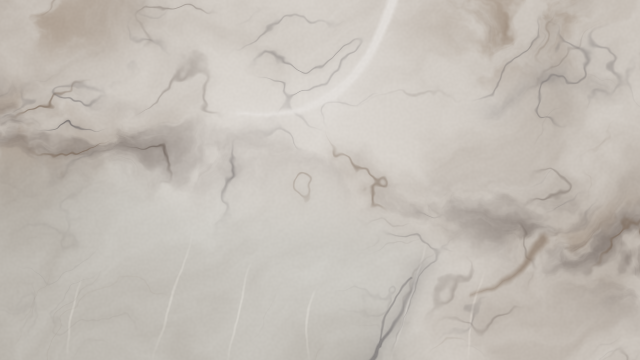
This texture is drawn by a WebGL 1 fragment shader. Its source:

```glsl
precision highp float;
// Polished marble: pale clouded stone, smoky brown-grey veins and a bright ribbon.
uniform vec2 u_resolution;

float gradientNoise(vec2 p) {
  vec2 cell = floor(p), f = fract(p);
  vec2 s = f * f * f * (f * (f * 6.0 - 15.0) + 10.0);
  vec4 corner;
  for (int i = 0; i < 4; i++) {
    vec2 o = vec2(mod(float(i), 2.0), floor(float(i) / 2.0));
    float angle = 6.2832 * fract(sin(dot(cell + o, vec2(127.1, 311.7))) * 43758.55);
    float slope = dot(vec2(cos(angle), sin(angle)), f - o);
    if (i == 0) corner.x = slope;
    else if (i == 1) corner.y = slope;
    else if (i == 2) corner.z = slope;
    else corner.w = slope;
  }
  return mix(mix(corner.x, corner.y, s.x), mix(corner.z, corner.w, s.x), s.y);
}

float fbm(vec2 p) {
  float sum = 0.0, amp = 0.6;
  for (int i = 0; i < 5; i++) {
    sum += amp * gradientNoise(p);
    p = mat2(1.6, 1.2, -1.2, 1.6) * p + 3.7;
    amp *= 0.5;
  }
  return sum;
}

// Distance to a bowed stroke from a to b (x) and position along it (y)
vec2 stroke(vec2 p, vec2 a, vec2 b, float bow) {
  vec2 d = b - a;
  float h = clamp(dot(p - a, d) / dot(d, d), 0.0, 1.0);
  vec2 side = normalize(vec2(-d.y, d.x));
  return vec2(length(p - a - d * h - side * bow * 4.0 * h * (1.0 - h)), h);
}

float spot(vec2 p, vec2 centre, vec2 radius) {
  vec2 d = (p - centre) / radius;
  return exp(-dot(d, d));
}

void main() {
  vec2 p = gl_FragCoord.xy / u_resolution.y;
  vec2 warp = vec2(fbm(p * 2.5), fbm(p * 2.5 + 17.0));
  vec2 w = p + 0.16 * warp;
  // Grain axis rises to the right
  vec2 q = vec2(dot(p, vec2(0.88, 0.48)) * 0.5, dot(p, vec2(-0.48, 0.88)));

  // Main smoky band, wide and strong at both sides
  float side = abs(p.x - 0.9);
  float below = 0.62 - 0.2 * p.x + 0.07 * sin(1.77 * p.x) - w.y;
  float band = exp(-pow(below / (0.05 + 0.09 * side), 2.0)) * (0.25 + 0.75 * smoothstep(0.1, 0.75, side));
  float cool = smoothstep(0.0, 0.2, below) * (1.0 - smoothstep(0.95, 1.3, w.x));

  // Clouded base
  float cloud = fbm(q * 3.2 + warp * 0.9 + 5.0) * (1.0 - 0.5 * cool);
  float light = 0.48 + 0.85 * cloud + 0.4 * spot(p, vec2(0.85, 0.58), vec2(0.58)) - 0.12 * cool;
  light += 0.1 * fbm(q * vec2(8.0, 22.0) + warp * 3.0);
  vec3 color = mix(vec3(0.69, 0.65, 0.61), vec3(0.85, 0.83, 0.805), smoothstep(-0.1, 1.1, light));
  color += cool * vec3(-0.012, 0.002, 0.006);

  // Brown mineral patches
  float patches = spot(w, vec2(1.42, 0.98), vec2(0.2, 0.13))
    + 0.8 * spot(w, vec2(0.17, 0.97), vec2(0.2, 0.08))
    + 0.8 * spot(w, vec2(0.02, 0.62), vec2(0.16, 0.13))
    + spot(w, vec2(1.68, 0.31), vec2(0.2, 0.08));
  float mottled = smoothstep(-0.12, 0.2, fbm(p * 6.0 + warp * 1.5));
  color = mix(color, vec3(0.6, 0.525, 0.455), 0.65 * min(patches, 1.0) * mottled);

  // Smoke inside the band
  float smoke = smoothstep(-0.2, 0.35, fbm(vec2(p.x * 3.5, p.y * 6.5) + warp * 2.5 + 9.0));
  color = mix(color, vec3(0.47, 0.43, 0.41), 0.72 * band * smoke);

  // Fine broken filaments, denser near the band
  for (int i = 0; i < 3; i++) {
    float k = float(i), freq = 3.5 + 2.0 * k;
    float ridge = abs(gradientNoise(q * freq + warp * (1.2 + 0.5 * k) + 11.0 * k));
    float line = 1.0 - smoothstep(0.0, 0.008 * freq, ridge);
    float halo = exp(-ridge * 14.0);
    float broken = smoothstep(0.05, 0.4, gradientNoise(p * 3.1 + 23.0 * k + 4.0));
    float strength = broken * (1.0 - 0.8 * cool) * (0.28 + 0.5 * band);
    vec3 ink = mix(vec3(0.5, 0.43, 0.37), vec3(0.42, 0.4, 0.4), k * 0.5);
    color = mix(color, ink, strength * (line + 0.35 * halo));
  }

  // Larger dark veins with a soft shadow
  vec2 v = p + 0.1 * warp;
  vec2 root = stroke(v, vec2(0.99, -0.02), vec2(1.15, 0.24), -0.015);
  vec2 twin = stroke(v, vec2(1.04, 0.03), vec2(1.12, 0.21), 0.03);
  vec2 arm = stroke(v, vec2(1.52, 0.34), vec2(1.32, 0.17), 0.02);
  vec2 drip = stroke(v, vec2(1.38, 0.96), vec2(1.22, 0.72), 0.03);
  vec2 loop = stroke(v, vec2(1.36, 0.72), vec2(1.68, 0.77), 0.05);
  float grey = (1.0 - smoothstep(0.001, 0.011, root.x)) * (1.0 - root.y) + 0.35 * exp(-root.x * 35.0);
  grey += 0.6 * (1.0 - smoothstep(0.0, 0.007, twin.x)) + 0.45 * exp(-loop.x * 32.0) * smoke;
  float brown = (1.0 - smoothstep(0.004, 0.026, arm.x + 0.014 * arm.y)) + 0.5 * exp(-drip.x * 45.0) * mottled;
  color = mix(color, vec3(0.43, 0.415, 0.42), 0.65 * min(grey, 1.0));
  color = mix(color, vec3(0.54, 0.465, 0.4), 0.65 * min(brown, 1.0));

  // Bright ribbon and its trailing veil
  vec2 ribbon = stroke(p + 0.03 * warp, vec2(1.09, 1.02), vec2(0.66, 0.68), 0.13);
  vec2 veil = stroke(p + 0.05 * warp, vec2(0.95, 0.72), vec2(0.78, 0.4), 0.0);
  float glow = 0.6 * (1.0 - smoothstep(0.006, 0.026, ribbon.x + 0.012 * ribbon.y)) + 0.4 * exp(-ribbon.x * 16.0);
  glow += 0.35 * exp(-veil.x * 18.0) * (1.0 - veil.y);
  color = mix(color, vec3(0.89, 0.875, 0.86), min(glow, 0.9));

  // Thin pale cracks in the cool lower part
  for (int i = 0; i < 6; i++) {
    float k = float(i), r = fract(k * 0.618 + 0.3);
    vec2 base = vec2(0.2 + 0.22 * k, -0.01);
    vec2 crack = stroke(p + 0.04 * warp, base, base + vec2(0.13 * r, 0.18 + 0.22 * r), 0.02 - 0.03 * r);
    float fade = sin(3.1416 * crack.y);
    color += 0.055 * fade * (1.0 - smoothstep(0.0, 0.006, crack.x));
  }

  color += 0.012 * gradientNoise(p * 110.0);
  gl_FragColor = vec4(clamp(color, 0.0, 1.0), 1.0);
}
```
